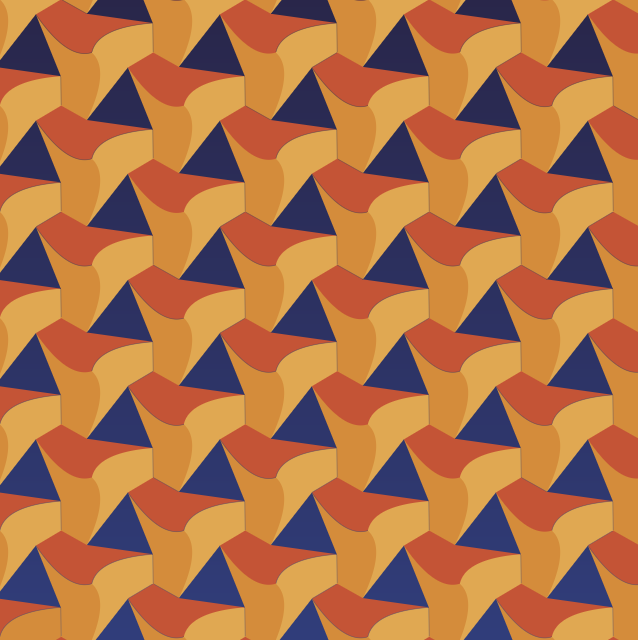
This pattern is drawn by a Shadertoy shader. Its source:

```glsl
const float TAU = 6.2831853;
const float SPACING = 0.166;                  // tile pitch, in canvas heights
const vec2 FIRST_CENTRE = vec2(0.1914, 0.835);
const vec2 LATTICE = vec2(1.7320508, 1.0);
const float APEX_ANGLE = 1.431;
const float APEX_RADIUS = 0.362;
const float HAIRLINE = 0.0045;                // in tile pitches

float hash(vec2 p) {
    return fract(sin(dot(p, vec2(41.3, 289.1))) * 4375.85);
}

vec2 polar(float angle) {
    return vec2(cos(angle), sin(angle));
}

vec2 rotate(vec2 p, float angle) {
    vec2 r = polar(angle);
    return vec2(r.x * p.x - r.y * p.y, r.y * p.x + r.x * p.y);
}

// Centre of the hexagonal cell that holds p
vec2 nearestCentre(vec2 p) {
    vec2 even = round(p / LATTICE) * LATTICE;
    vec2 odd = (floor(p / LATTICE) + 0.5) * LATTICE;
    return distance(p, even) < distance(p, odd) ? even : odd;
}

// Signed distance to the line a-b, positive on its left
float lineDistance(vec2 p, vec2 a, vec2 b) {
    vec2 along = normalize(b - a);
    return dot(p - a, vec2(-along.y, along.x));
}

// Approximate signed distance to a quadratic Bezier, negative in its hollow
float arcDistance(vec2 p, vec2 start, vec2 control, vec2 end) {
    mat2 toWeights = inverse(mat2(control - start, end - start));
    vec2 w = toWeights * (p - start);
    float rest = 1.0 - w.x - w.y;
    float f = w.x * w.x - 4.0 * rest * w.y;
    vec2 slope = vec2(2.0 * w.x + 4.0 * w.y, 4.0 * (w.y - rest)) * toWeights;
    return f / max(length(slope), 1e-4);
}

float cover(float d, float pixel) {
    return clamp(0.5 - d / pixel, 0.0, 1.0);
}

float hairline(float d, float pixel) {
    float width = max(HAIRLINE, pixel);
    return (1.0 - smoothstep(0.0, width, abs(d))) * min(1.0, HAIRLINE / pixel);
}

vec3 petalColour(int index, bool cornerPiece) {
    vec3 red = vec3(0.77, 0.33, 0.21);
    vec3 gold = vec3(0.88, 0.66, 0.32);
    vec3 ochre = vec3(0.83, 0.55, 0.23);
    int i = index % 3;
    if (i == 0) return red;
    return i == 1 && !cornerPiece ? gold : ochre;
}

vec3 tileColour(vec2 p, vec2 id, vec3 navy, bool cornerPiece, float pixel) {
    // Fold the three-fold cell into one sector, clockwise from the apex
    float turn = mod(APEX_ANGLE - atan(p.y, p.x), TAU);
    int sector = min(int(turn * 3.0 / TAU), 2);
    vec2 q = rotate(p, float(sector) * TAU / 3.0);

    vec2 apex = APEX_RADIUS * polar(APEX_ANGLE);
    vec2 armEnd = vec2(0.2887, 0.5);
    vec2 arcEnd = vec2(0.57735, 0.0);
    vec2 arcControl = vec2(0.346, -0.072);
    float arm = lineDistance(q, apex, armEnd);
    float arc = arcDistance(q, arcEnd, arcControl, apex);
    float triangle = dot(q, polar(APEX_ANGLE - TAU / 6.0)) - APEX_RADIUS * 0.5;

    // Curved petals, with the ground showing faintly through some joints
    vec3 colour = petalColour(sector + 2, cornerPiece);
    colour = mix(colour, petalColour(sector, cornerPiece), cover(arc, pixel));
    float chance = hash(id + float(sector) * 7.3);
    float arcGap = sector == 2 ? 0.0 : step(0.5, chance);
    colour = mix(colour, navy, 0.8 * arcGap * hairline(arc, pixel));

    // Straight joint
    colour = mix(colour, petalColour(sector + 1, cornerPiece), cover(-arm, pixel));
    float armGap = sector == 1 ? 1.0 : step(0.75, chance);
    colour = mix(colour, navy, 0.7 * armGap * hairline(arm, pixel));

    // Central triangle
    return mix(colour, navy, cover(triangle, pixel));
}

void mainImage(out vec4 fragColor, in vec2 fragCoord) {
    vec2 uv = fragCoord / iResolution.y;
    float pixel = 1.0 / (iResolution.y * SPACING);
    vec2 p = (uv - FIRST_CENTRE) / SPACING;
    vec2 centre = nearestCentre(p);
    vec2 id = round(2.0 * centre / LATTICE);

    // Ground darkens towards the top
    vec3 navy = mix(vec3(0.19, 0.24, 0.48), vec3(0.16, 0.15, 0.29), uv.y);
    // One odd-coloured piece in the lower left corner
    bool cornerPiece = uv.x < 0.0955 && uv.y < 0.053;

    fragColor = vec4(tileColour(p - centre, id, navy, cornerPiece, pixel), 1.0);
}
```
